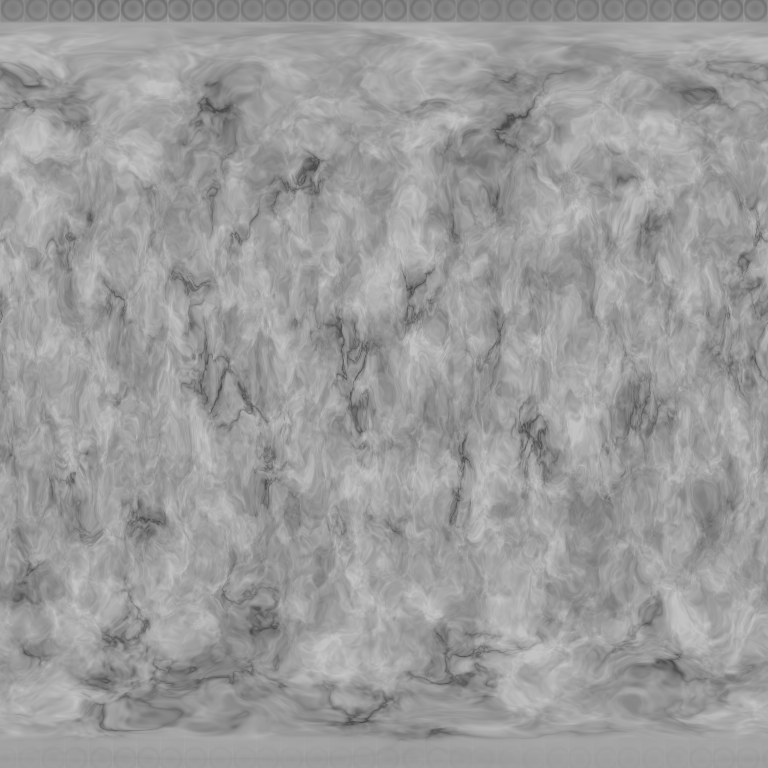
Give the GLSL for this texture, as a Shadertoy shader.

```glsl
// Grey weathered stone: spherical noise unrolled on a square, with scalloped strips at both poles.
#define BASE_TONE 0.617
#define PATCH_SCALE 3.2
#define PATCH_CONTRAST 0.14
#define BLOTCH_SCALE 5.0
#define BLOTCH_CONTRAST 0.065
#define CREASE_DEPTH 0.27
#define VEIN_LIGHT 0.045
#define GRAIN_SCALE 15.0
#define GRAIN_CONTRAST 0.075
#define SCALLOPS 32.0
#define TOP_STRIP 0.029
#define BOTTOM_STRIP 0.036

const float PI = 3.14159;

// Integer hash giving a gradient with components in -1..1
vec3 hashGradient(ivec3 cell) {
    uvec3 v = uvec3(cell + 4096) * 1664525u + 1013904223u;
    v.x += v.y * v.z; v.y += v.z * v.x; v.z += v.x * v.y;
    v ^= v >> 16u;
    v.x += v.y * v.z; v.y += v.z * v.x; v.z += v.x * v.y;
    return vec3(v >> 8u) / 8388608.0 - 1.0;
}

float gradientNoise(vec3 p) {
    ivec3 cell = ivec3(floor(p));
    vec3 f = fract(p);
    vec3 w = f * f * f * (f * (f * 6.0 - 15.0) + 10.0);
    float sum = 0.0;
    for (int i = 0; i < 8; i++) {
        ivec3 corner = ivec3(i & 1, (i >> 1) & 1, i >> 2);
        vec3 c = vec3(corner);
        vec3 k = mix(1.0 - w, w, c);
        sum += k.x * k.y * k.z * dot(hashGradient(cell + corner), f - c);
    }
    return sum;
}

float fbm(vec3 p, int octaves, float gain) {
    float sum = 0.0, amplitude = 1.0;
    for (int i = 0; i < octaves; i++) {
        sum += amplitude * gradientNoise(p);
        p = p.yzx * 2.03 + 17.3;
        amplitude *= gain;
    }
    return sum;
}

// Stone tone at a point on the unit sphere
float stoneTone(vec3 p) {
    vec3 warp = vec3(fbm(p * 4.0 + 31.0, 3, 0.5),
                     fbm(p * 4.0 + 57.0, 3, 0.5),
                     fbm(p * 4.0 + 83.0, 3, 0.5));
    vec3 q = p + 0.11 * warp;

    float patches = fbm(q * PATCH_SCALE + 5.0, 5, 0.58);
    float blotches = smoothstep(-0.13, 0.13, fbm(q * BLOTCH_SCALE + 11.0, 4, 0.55)) - 0.5;
    float grain = fbm(p * GRAIN_SCALE + 2.0 * warp, 3, 0.75);

    // Thin dark creases gather in a few regions; pale veins run everywhere
    float crease = exp(-10.0 * abs(fbm(q * 4.0 + 23.0, 5, 0.55)));
    float region = smoothstep(-0.1, 0.5, gradientNoise(q * 2.6 + 41.0) - 0.4 * patches);
    float vein = exp(-14.0 * abs(fbm(q * 5.5 + 67.0, 4, 0.5)));

    return BASE_TONE + PATCH_CONTRAST * patches + BLOTCH_CONTRAST * blotches
         + GRAIN_CONTRAST * grain - CREASE_DEPTH * crease * region + VEIN_LIGHT * vein;
}

// Relief of a row of overlapping shells; h is the distance from the canvas edge
float scallopRelief(float x, float h) {
    float column = floor(x * SCALLOPS);
    float tilt = hashGradient(ivec3(int(column), 7, 3)).x;
    vec2 cell = vec2(fract(x * SCALLOPS) - 0.5, h * SCALLOPS);
    float r = length(cell - vec2(0.12 * tilt, 0.38));
    float rim = smoothstep(0.3, 0.45, r) * smoothstep(0.56, 0.46, r);
    float bowl = smoothstep(0.0, 0.42, r) - 0.5;
    float seam = smoothstep(0.45, 0.5, abs(cell.x));
    return 0.6 * bowl + (cell.x * tilt + cell.y - 0.4) * 0.5 - 0.7 * rim + 0.5 * seam;
}

void mainImage(out vec4 fragColor, in vec2 fragCoord) {
    vec2 uv = fragCoord / iResolution.xy;

    // Unroll the sphere: tall grain at mid height, wide streaks near the poles
    float longitude = 2.0 * PI * uv.x;
    float latitude = PI * (uv.y - 0.5);
    vec3 p = vec3(cos(latitude) * vec2(cos(longitude), sin(longitude)), sin(latitude));
    float tone = stoneTone(p);

    // Polar strips: dark and carved above, pale and faint below
    float top = 1.0 - uv.y;
    float strength = 0.75 + 0.6 * gradientNoise(vec3(uv.x * 7.0, 3.5, 9.2));
    float upper = 0.51 + 0.13 * strength * scallopRelief(uv.x, top);
    float lower = 0.63 + 0.03 * strength * scallopRelief(uv.x + 0.01, uv.y);
    tone = mix(tone, 0.65, 0.5 * smoothstep(0.05, TOP_STRIP, top));
    tone = mix(tone, upper, smoothstep(TOP_STRIP + 0.002, TOP_STRIP - 0.002, top));
    tone = mix(tone, lower, 0.9 * smoothstep(BOTTOM_STRIP + 0.012, BOTTOM_STRIP - 0.004, uv.y));

    fragColor = vec4(vec3(clamp(tone, 0.3, 0.76)), 1.0);
}
```
